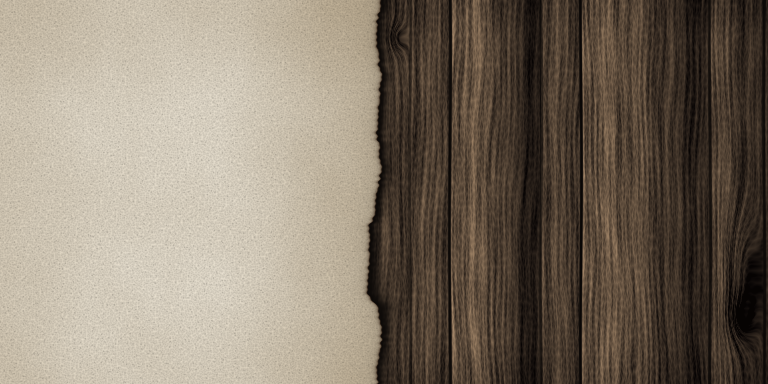
A Shadertoy shader for this background:

```glsl
// Aged paper with a charred torn edge lying on dark weathered wooden planks.

const vec3 PAPER_LIGHT = vec3(0.85, 0.82, 0.76);
const vec3 PAPER_TAN = vec3(0.69, 0.63, 0.53);
const vec3 SCORCH = vec3(0.20, 0.13, 0.08);
const vec3 CHAR = vec3(0.035, 0.025, 0.02);
const vec3 WOOD_DARK = vec3(0.10, 0.075, 0.06);
const vec3 WOOD_LIGHT = vec3(0.53, 0.435, 0.34);

// Plank borders, with the tone at the left and right side of each plank
const int PLANKS = 7;
const float SEAM[8] = float[8](0.90, 1.068, 1.172, 1.409, 1.513, 1.849, 1.990, 2.10);
const float TONE_LEFT[7] = float[7](0.42, 0.50, 0.70, 0.50, 0.68, 0.46, 0.10);
const float TONE_RIGHT[7] = float[7](0.44, 0.46, 0.14, 0.42, 0.16, 0.20, 0.10);
const float SEAM_DEPTH[7] = float[7](0.0, 0.45, 0.95, 0.60, 1.0, 0.75, 0.80);

vec2 hash2(vec2 p) {
    vec3 q = fract(vec3(p.xyx) * vec3(0.1031, 0.1030, 0.0973));
    q += dot(q, q.yzx + 33.33);
    return fract((q.xx + q.yz) * q.zy);
}

// Cellular noise: distance to the nearest scattered point
float cellular(vec2 p) {
    vec2 cell = floor(p), f = fract(p);
    float nearest = 2.0;
    for (int j = -1; j <= 1; j++)
        for (int i = -1; i <= 1; i++) {
            vec2 offset = vec2(i, j);
            vec2 delta = offset + hash2(cell + offset) - f;
            nearest = min(nearest, dot(delta, delta));
        }
    return sqrt(nearest);
}

// Soft cloudy variation from layered sines, about -1 to 1
float mottle(vec2 p) {
    float sum = 0.0, amplitude = 0.5;
    for (int i = 0; i < 4; i++) {
        p = mat2(0.8, 0.6, -0.6, 0.8) * p * 1.8 + 1.7;
        sum += amplitude * sin(p.x + sin(p.y * 1.3)) * cos(p.y);
        amplitude *= 0.65;
    }
    return sum;
}

float gaussian(vec2 p, vec2 center, vec2 size) {
    vec2 d = (p - center) / size;
    return exp(-dot(d, d));
}

// Horizontal place of the torn edge at height y
float tornEdge(float y) {
    float bite = smoothstep(0.19, 0.25, y) * (1.0 - smoothstep(0.39, 0.47, y));
    float ragged = 0.0022 * sin(y * 73.0 + 2.0 * sin(y * 31.0))
                 + 0.0016 * sin(y * 167.0 + 3.0 * sin(y * 59.0))
                 + 0.0010 * sin(y * 391.0);
    return 0.987 + 0.005 * sin(28.5 * y - 2.1) - 0.027 * bite + ragged;
}

vec3 paperColor(vec2 p) {
    float age = 0.08 + 0.65 * smoothstep(0.55, 1.0, p.x)
              + 0.25 * (1.0 - smoothstep(0.0, 0.3, p.x))
              + 0.25 * smoothstep(0.7, 1.0, p.y)
              + 0.12 * (1.0 - smoothstep(0.0, 0.25, p.y))
              + 0.09 * mottle(p * 5.0);
    float speckle = cellular(p * 190.0) - 0.48;
    float flecks = 1.0 - smoothstep(0.06, 0.20, cellular(p * 62.0));
    vec3 color = mix(PAPER_LIGHT, PAPER_TAN, clamp(age, 0.0, 1.0));
    return color * (1.0 + 0.14 * speckle - 0.09 * flecks);
}

vec3 woodColor(vec2 p, float pixel) {
    int plank = 0;
    for (int i = 1; i < PLANKS; i++)
        if (p.x >= SEAM[i]) plank = i;
    float across = (p.x - SEAM[plank]) / (SEAM[plank + 1] - SEAM[plank]);
    float tone = mix(TONE_LEFT[plank], TONE_RIGHT[plank], smoothstep(0.25, 0.95, across));

    // Knots bend the grain around them
    float knot = gaussian(p, vec2(1.927, 0.17), vec2(0.035, 0.06));
    float flame = gaussian(p, vec2(1.935, 0.27), vec2(0.045, 0.16));
    float smallKnot = gaussian(p, vec2(1.036, 0.90), vec2(0.025, 0.035));
    float shift = float(plank) * 3.7;
    float x = p.x + 0.008 * sin(p.y * 4.0 + shift + p.x * 9.0)
            + 0.0025 * sin(p.y * 15.0 + p.x * 24.0)
            + 0.06 * flame + 0.04 * knot + 0.03 * smallKnot;

    // Growth rings, long fibres and short pores
    float rings = sin(x * 310.0 + 3.0 * sin(x * 47.0 + shift) + 0.8 * sin(p.y * 6.0));
    float fibres = cellular(vec2(x * 125.0, p.y * 5.0 + shift)) - 0.48;
    float pores = cellular(vec2(x * 230.0, p.y * 65.0)) - 0.48;
    float contrast = 0.45 + 0.9 * tone;
    tone += contrast * (0.13 * rings + 0.50 * fibres + 0.38 * pores);
    tone += 0.10 * sin(x * 71.0 + shift) + 0.06 * mottle(p * vec2(9.0, 4.0));
    tone -= 0.45 * knot + 0.28 * flame + 0.35 * smallKnot;
    tone -= 0.10 * smoothstep(0.75, 1.0, abs(2.0 * p.y - 1.0));
    vec3 color = mix(WOOD_DARK, WOOD_LIGHT, clamp(tone, -0.18, 1.15));

    // Dark gaps with a worn light rim on their right
    for (int i = 1; i < PLANKS; i++) {
        float d = p.x - SEAM[i] - 0.0015 * sin(p.y * 7.0 + float(i));
        float gap = 1.0 - smoothstep(0.0015, 0.0035 + pixel, abs(d));
        float rim = 1.0 - smoothstep(0.001, 0.002 + pixel, abs(d - 0.006));
        color += 0.16 * rim * SEAM_DEPTH[i] * WOOD_LIGHT;
        color = mix(color, CHAR, gap * SEAM_DEPTH[i]);
    }
    return color;
}

void mainImage(out vec4 fragColor, in vec2 fragCoord) {
    vec2 p = fragCoord / iResolution.y;
    p.x *= 2.0 * iResolution.y / iResolution.x;
    float pixel = 1.0 / iResolution.y;
    float d = p.x - tornEdge(p.y);

    // Shadow beneath the sheet, then its charred fringe
    vec3 wood = woodColor(p, pixel);
    float shadowWidth = 0.022 + 0.020 * gaussian(p, vec2(0.99, 0.22), vec2(0.08, 0.06));
    wood = mix(wood, CHAR, 0.95 * exp(-pow(max(d, 0.0) / shadowWidth, 2.0)));
    vec3 paper = paperColor(p);
    paper = mix(paper, PAPER_TAN * 0.8, 0.5 * exp(min(d, 0.0) / 0.025));
    paper = mix(paper, SCORCH, 0.9 * exp(min(d, 0.0) / 0.004));
    fragColor = vec4(mix(paper, wood, smoothstep(-pixel, pixel, d)), 1.0);
}
```
